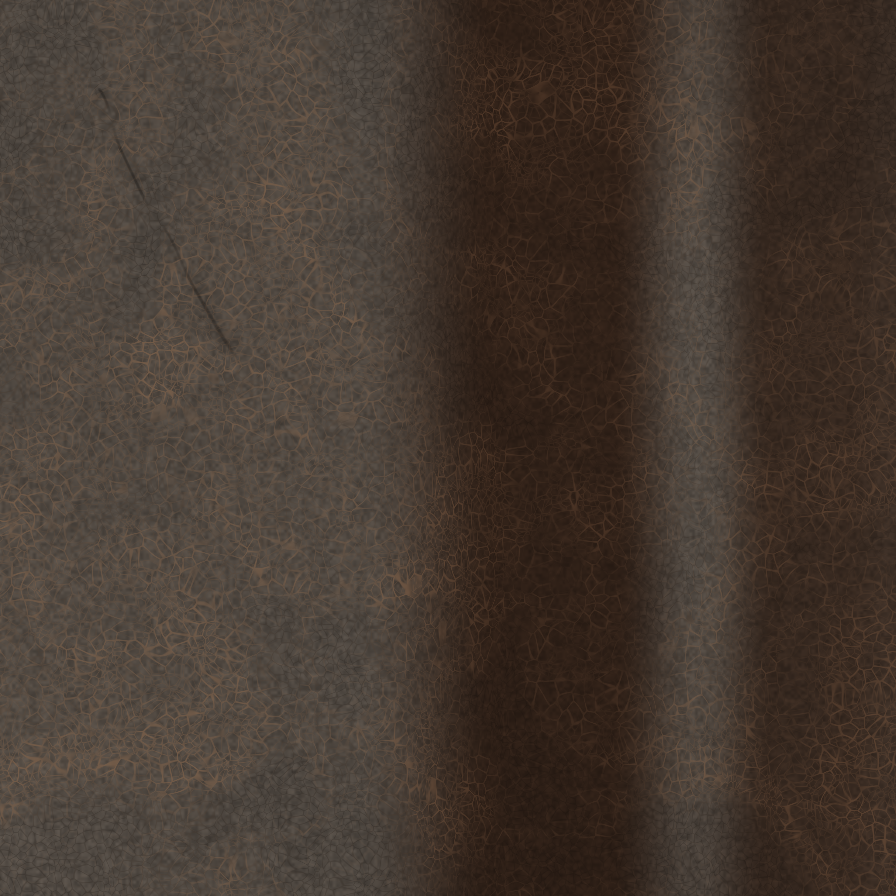
Give the GLSL for this texture, as a WebGL 2 fragment shader.

```glsl
#version 300 es
precision highp float;

uniform vec2 u_resolution;
out vec4 fragColor;

const vec3 SHADOW_HIDE = vec3(0.172, 0.117, 0.085);
const vec3 LIT_HIDE = vec3(0.298, 0.272, 0.247);
const vec3 SHADOW_CRACK = vec3(0.335, 0.232, 0.165);
const vec3 LIT_CRACK = vec3(0.465, 0.365, 0.285);
const float COARSE_CELLS = 68.0;
const float FINE_CELLS = 112.0;
const float GRAIN_SCALE = 260.0;
const float PATCH_SCALE = 5.5;
const float CRACK_WIDTH = 0.10;
const float CRACK_OPACITY = 0.85;
const float GROOVE_DEPTH = 0.17;
const float GRAIN_DEPTH = 0.19;

vec2 hash2(vec2 p) {
    vec3 q = fract(p.xyx * vec3(0.1031, 0.1030, 0.0973));
    q += dot(q, q.yzx + 33.33);
    return fract((q.xx + q.yz) * q.zy);
}

float noise(vec2 p) {
    vec2 i = floor(p), f = fract(p);
    f = f * f * (3.0 - 2.0 * f);
    float low = mix(hash2(i).x, hash2(i + vec2(1, 0)).x, f.x);
    float high = mix(hash2(i + vec2(0, 1)).x, hash2(i + vec2(1, 1)).x, f.x);
    return mix(low, high, f.y);
}

float fbm(vec2 p) {
    float sum = 0.0, amp = 0.5;
    for (int i = 0; i < 4; i++) {
        sum += amp * noise(p);
        p = mat2(1.6, 1.2, -1.2, 1.6) * p + 17.3;
        amp *= 0.5;
    }
    return sum / 0.9375;
}

// Gap between the two nearest cell centres: zero along cell borders
float borderGap(vec2 p) {
    vec2 cell = floor(p), f = fract(p);
    float first = 8.0, second = 8.0;
    for (int y = -1; y <= 1; y++) {
        for (int x = -1; x <= 1; x++) {
            vec2 o = vec2(x, y);
            float d = length(o + hash2(cell + o) - f);
            second = min(second, max(first, d));
            first = min(first, d);
        }
    }
    return second - first;
}

float cracks(vec2 p, float cells) {
    float soft = 0.85 * cells / u_resolution.y;
    return 1.0 - smoothstep(CRACK_WIDTH - soft, CRACK_WIDTH + soft, borderGap(p * cells));
}

// Light across the vertical folds: 0 in the hollow, 1 on the raised parts
float foldLight(vec2 p) {
    float x = p.x + 0.016 * (noise(vec2(p.y * 3.0, 4.0)) - 0.5);
    float flank = 1.0 - smoothstep(0.40, 0.555, x);
    float ridge = smoothstep(0.685, 0.775, x) * (1.0 - smoothstep(0.785, 0.870, x));
    ridge *= 0.78 + 0.24 * sin(3.14159 * p.y);
    float rim = 0.18 * smoothstep(0.82, 0.88, x) + 0.12 * smoothstep(0.94, 1.0, x);
    return flank + ridge + rim;
}

float segmentDistance(vec2 p, vec2 a, vec2 b) {
    vec2 ab = b - a;
    return length(p - a - ab * clamp(dot(p - a, ab) / dot(ab, ab), 0.0, 1.0));
}

void main() {
    vec2 p = gl_FragCoord.xy / u_resolution.y;
    float light = foldLight(gl_FragCoord.xy / u_resolution);

    // Cells are squeezed sideways where the hide bends
    vec2 hide = p;
    hide.x += 0.07 * smoothstep(0.43, 0.58, p.x) + 0.03 * smoothstep(0.68, 0.88, p.x);
    vec2 bend = vec2(noise(hide * 38.0), noise(hide * 38.0 + 51.0)) - 0.5;
    vec2 warped = hide + 0.014 * bend;

    // Worn patches and the wispy veins that join them
    vec2 drift = vec2(fbm(hide * 4.0 + 9.0), fbm(hide * 4.0 + 31.0)) - 0.5;
    float cloud = fbm(hide * PATCH_SCALE + 1.8 * drift);
    float vein = 1.0 - abs(2.0 * fbm(hide * 7.0 + 2.0 * drift + 70.0) - 1.0);
    float wear = smoothstep(0.32, 0.66, cloud) * 0.70 + smoothstep(0.78, 1.0, vein) * 0.40;

    // Two crack networks with broken strength
    float broken = smoothstep(0.20, 0.70, noise(hide * 55.0 + 13.0));
    float coarse = cracks(warped, COARSE_CELLS) * mix(0.40, 1.0, broken);
    float fine = cracks(warped + 3.7, FINE_CELLS);
    float worn = max(coarse, fine * mix(0.75, 0.40, broken));
    float crack = clamp(worn * (0.14 + 0.80 * wear), 0.0, 1.0);

    // Hide tone, reddened by wear
    vec3 color = mix(SHADOW_HIDE, LIT_HIDE, light);
    vec3 crackColor = mix(SHADOW_CRACK, LIT_CRACK, light);
    color = mix(color, crackColor, 0.08 * wear);
    color *= 0.97 + 0.12 * fbm(hide * 3.0 + 40.0);

    // Fine pebbled grain with dark grooves where the hide is unworn
    float pebble = noise(hide * GRAIN_SCALE) * 0.65 + noise(hide * GRAIN_SCALE * 0.53 + 8.0) * 0.35;
    color *= 1.0 + GRAIN_DEPTH * (pebble - 0.5) * 2.0;
    color *= 1.0 - GROOVE_DEPTH * fine * clamp(1.0 - wear, 0.0, 1.0);
    color = mix(color, crackColor, crack * CRACK_OPACITY);

    // One long slanting crease, fading toward its lower end
    vec2 wavy = p + 0.014 * (vec2(noise(p * 18.0), noise(p * 18.0 + 5.0)) - 0.5);
    float crease = segmentDistance(wavy, vec2(0.105, 0.895), vec2(0.205, 0.705));
    crease = min(crease, segmentDistance(wavy, vec2(0.205, 0.705), vec2(0.390, 0.400)));
    float fade = smoothstep(0.40, 0.66, p.y) * smoothstep(0.15, 0.75, noise(p * 22.0));
    float cut = 1.0 - smoothstep(0.0004, 0.0028, crease);
    float dip = 1.0 - smoothstep(0.0, 0.016, crease);
    color *= 1.0 - fade * (0.24 * cut + 0.07 * dip);

    fragColor = vec4(color, 1.0);
}
```
